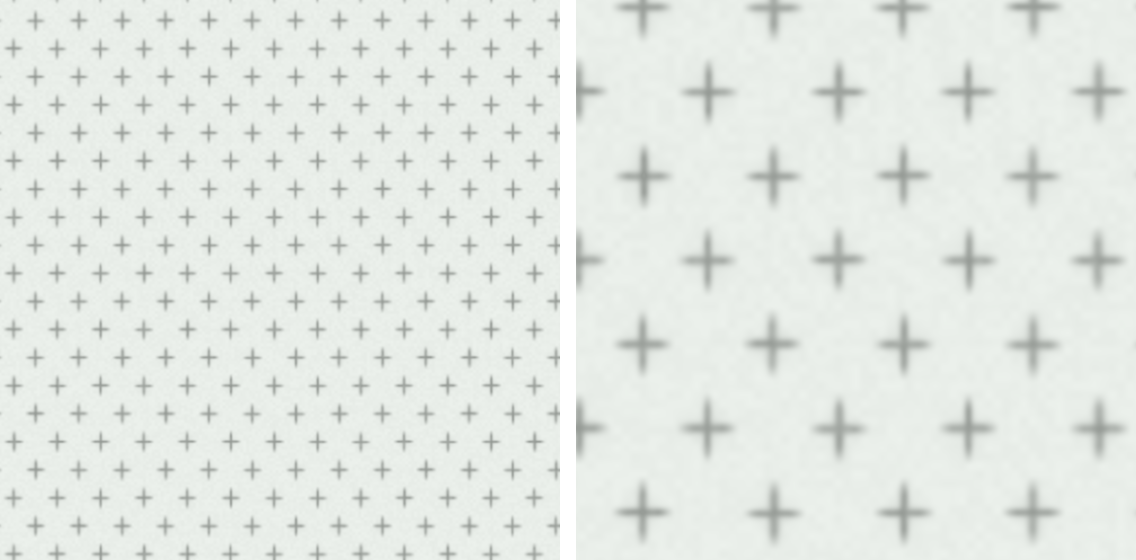
Left: the whole. Right: its middle third, enlarged.
This pattern is drawn by a WebGL 1 fragment shader. Its source:

```glsl
precision highp float;
// Pale paper covered with small soft grey plus signs in staggered rows.
// Each cell holds one plus made of two tapered Gaussian strokes; hashes vary
// the strokes by column, row and cell, and value noise mottles the paper.

uniform vec2 u_resolution;

const vec2 SPACING = vec2(0.07747, 0.05015);   // between columns, between rows
const vec2 FIRST_CENTRE = vec2(0.0247, 0.0104);
const vec2 ARM_LENGTH = vec2(0.0205, 0.0230);
const float STROKE_WIDTH = 0.0031;
const float GRAIN_CELLS = 190.0;

const vec3 PAPER = vec3(0.914, 0.934, 0.914);
const vec3 INK = vec3(0.585, 0.605, 0.585);

float hash(vec2 p) {
  return fract(sin(dot(p, vec2(127.1, 311.7))) * 43758.5453);
}

float valueNoise(vec2 p) {
  vec2 i = floor(p);
  vec2 f = fract(p);
  f = f * f * (3.0 - 2.0 * f);
  float low = mix(hash(i), hash(i + vec2(1.0, 0.0)), f.x);
  float high = mix(hash(i + vec2(0.0, 1.0)), hash(i + vec2(1.0, 1.0)), f.x);
  return mix(low, high, f.y);
}

// Soft stroke: Gaussian across its width, fading towards both ends.
float stroke(float across, float along, float width, float reach) {
  float profile = exp(-across * across / (width * width));
  return profile * (1.0 - smoothstep(0.4 * reach, reach, abs(along)));
}

// Ink coverage of one plus; weight holds its horizontal and vertical strength.
float plusSign(vec2 p, vec2 weight, vec2 width) {
  float horizontal = weight.x * stroke(p.y, p.x, width.x, ARM_LENGTH.x);
  float vertical = weight.y * stroke(p.x, p.y, width.y, ARM_LENGTH.y);
  float halo = 0.13 * exp(-dot(p, p) / (0.010 * 0.010));
  return 1.0 - (1.0 - horizontal) * (1.0 - vertical) * (1.0 - halo);
}

// Staggered grid: every other row is shifted by half a column.
float plusField(vec2 uv) {
  vec2 grid = (uv - FIRST_CENTRE) / SPACING;
  float row = floor(grid.y + 0.5);
  float shift = 0.5 * mod(row, 2.0);
  float column = floor(grid.x - shift + 0.5);
  vec2 p = (grid - vec2(column + shift, row)) * SPACING;

  // Line variation follows whole rows and columns, with a little per cell.
  float rowTone = hash(vec2(row, 3.7));
  float columnTone = hash(vec2(column + shift, 9.2));
  vec2 cell = vec2(column, row);
  vec2 cellTone = vec2(hash(cell + 17.0), hash(cell + 41.0));
  vec2 lineTone = vec2(rowTone, columnTone);
  vec2 weight = 0.66 + 0.16 * lineTone + 0.12 * (cellTone - 0.5);
  vec2 width = STROKE_WIDTH * (1.2 - 0.35 * lineTone);
  vec2 jitter = 0.0012 * (cellTone.yx - 0.5);
  return plusSign(p - jitter, weight, width);
}

void main() {
  vec2 uv = gl_FragCoord.xy / u_resolution;
  float grain = valueNoise(uv * GRAIN_CELLS) - 0.5;
  float ink = plusField(uv) * (1.0 + 0.25 * grain);
  vec3 colour = mix(PAPER, INK, clamp(ink, 0.0, 1.0));
  gl_FragColor = vec4(colour + 0.022 * grain, 1.0);
}
```
